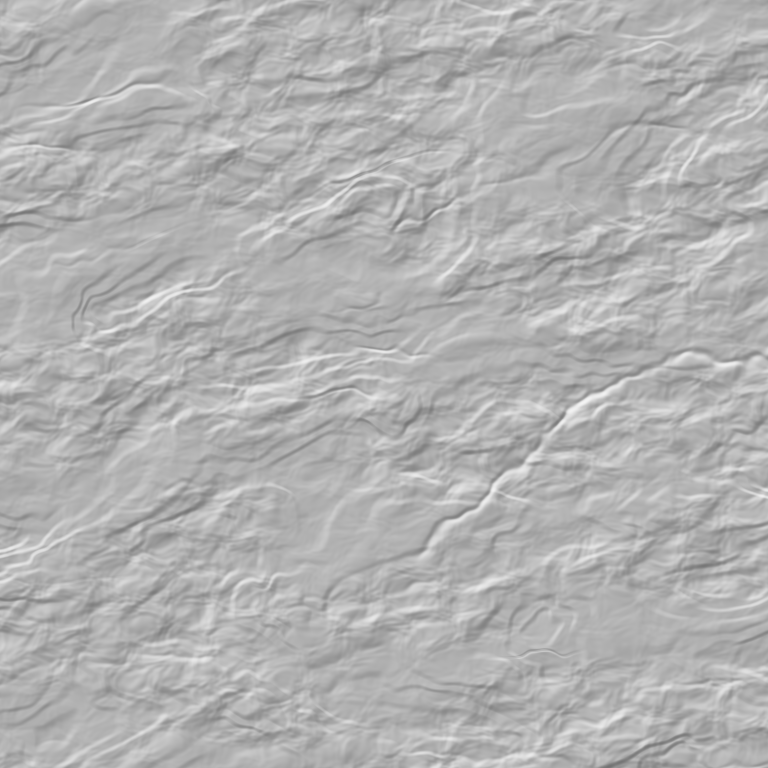
Reproduce this texture procedurally as a WebGL 2 fragment shader.

```glsl
#version 300 es
precision highp float;
// Rough grey plaster in raking light, with flaked layers and a diagonal crack.

uniform vec2 u_resolution;
out vec4 outColor;

const vec2 LIGHT_DIR = vec2(-0.6, 0.8);
const float SAMPLE_STEP = 0.002;
const float BASE_GREY = 0.695;
const float RELIEF_GAIN = 0.072;

// Unit gradient for a lattice cell, from an integer hash.
vec2 cellGradient(ivec2 cell, uint seed) {
  uint h = uint(cell.x) * 1597334677u ^ uint(cell.y) * 3812015801u ^ seed * 2654435769u;
  h = (h ^ (h >> 16)) * 2146121005u;
  h = (h ^ (h >> 15)) * 2221713035u;
  h ^= h >> 16;
  float angle = float(h & 65535u) * 6.28319 / 65536.0;
  return vec2(cos(angle), sin(angle));
}

// Gradient noise, roughly -0.7 to 0.7.
float gradientNoise(vec2 p, uint seed) {
  ivec2 cell = ivec2(floor(p));
  vec2 f = fract(p);
  vec2 u = f * f * f * (f * (f * 6.0 - 15.0) + 10.0);
  float a = dot(cellGradient(cell, seed), f);
  float b = dot(cellGradient(cell + ivec2(1, 0), seed), f - vec2(1, 0));
  float c = dot(cellGradient(cell + ivec2(0, 1), seed), f - vec2(0, 1));
  float d = dot(cellGradient(cell + ivec2(1, 1), seed), f - vec2(1, 1));
  return mix(mix(a, b, u.x), mix(c, d, u.x), u.y);
}

vec2 warp(vec2 p, float frequency, float amount, uint seed) {
  return p + amount * vec2(gradientNoise(p * frequency, seed),
                           gradientNoise(p * frequency, seed + 1u));
}

// Flat treads joined by short steep risers.
float terrace(float v, float riser) {
  return floor(v) + smoothstep(0.5 - riser, 0.5 + riser, fract(v));
}

float groove(float distanceToLine, float width) {
  float t = distanceToLine / width;
  return -exp(-t * t);
}

// Octaves of grain with equal slope at every scale.
float grain(vec2 p) {
  float sum = 0.0;
  float frequency = 18.0;
  for (uint i = 0u; i < 4u; i++) {
    sum += 0.5 / frequency * gradientNoise(p * frequency, 10u + i);
    frequency *= 1.9;
  }
  return sum;
}

// Short, nearly level crevices that fade in and out.
float crevices(vec2 p) {
  float line = gradientNoise(p * vec2(2.6, 7.5), 21u);
  float presence = smoothstep(0.08, 0.32, gradientNoise(p * vec2(4.0, 6.0), 22u));
  return 0.009 * presence * groove(line, 0.022);
}

// Long crack that climbs to the right, with a raised lower lip.
float mainCrack(vec2 p) {
  float path = mix(0.25, 0.53, smoothstep(0.46, 0.87, p.x));
  path += 0.026 * gradientNoise(p * 15.0, 31u) + 0.009 * gradientNoise(p * 45.0, 32u);
  float d = (p.y - path) * 0.8;
  float presence = smoothstep(0.50, 0.58, p.x);
  float depth = 0.013 + 0.008 * gradientNoise(p * 12.0, 33u);
  float lip = 1.0 - smoothstep(-0.014, 0.004, d);
  return presence * (depth * groove(d, 0.0042) + 0.012 * lip);
}

float surfaceHeight(vec2 p) {
  // Bedding is stretched sideways and tilts gently upward to the right.
  vec2 bed = vec2(p.x * 0.8, (p.y - 0.12 * p.x) * 1.12);
  vec2 jagged = warp(warp(bed, 7.0, 0.05, 1u), 34.0, 0.015, 3u);

  // Smooth trowelled patches between the rough areas.
  float patchNoise = gradientNoise(jagged * vec2(4.0, 6.5), 5u);
  float roughness = mix(0.35, 1.15, smoothstep(-0.28, 0.08, patchNoise));

  float flakes = 0.013 * terrace(4.0 * gradientNoise(jagged * vec2(8.0, 10.0), 7u), 0.22);
  float grains = grain(warp(bed, 28.0, 0.014, 8u));
  return flakes * mix(0.6, 1.0, roughness) + grains * roughness
       + crevices(jagged) + mainCrack(p);
}

float slopeTowardLight(vec2 p) {
  vec2 offset = LIGHT_DIR * SAMPLE_STEP;
  return (surfaceHeight(p - offset) - surfaceHeight(p + offset)) / (2.0 * SAMPLE_STEP);
}

void main() {
  vec2 p = gl_FragCoord.xy / u_resolution;
  float slope = slopeTowardLight(p);
  // Compress steep faces so highlights stay soft.
  float shade = slope / sqrt(1.0 + 0.05 * slope * slope);
  outColor = vec4(vec3(BASE_GREY + RELIEF_GAIN * shade), 1.0);
}
```
